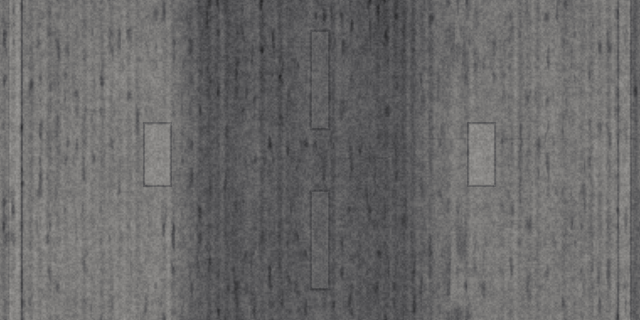
Give the GLSL for this texture, as a Shadertoy shader.

```glsl
// Worn grey paving: pale sides, a dark central band, fine upright ribs with
// short dark smudges, four inset panels and narrow edge strips.
// Built from smoothstep bands, stretched value noise and box distances.

float hash(vec2 p) {
    vec3 q = fract(vec3(p.xyx) * 0.1031);
    q += dot(q, q.yzx + 33.33);
    return fract((q.x + q.y) * q.z);
}

float noise(vec2 p) {
    vec2 i = floor(p), f = fract(p);
    f = f * f * (3.0 - 2.0 * f);
    return mix(mix(hash(i), hash(i + vec2(1, 0)), f.x),
               mix(hash(i + vec2(0, 1)), hash(i + vec2(1, 1)), f.x), f.y);
}

float box(vec2 p, vec2 halfSize) {
    vec2 d = abs(p) - halfSize;
    return length(max(d, 0.0)) + min(max(d.x, d.y), 0.0);
}

// Soft line of half width w
float line(float x, float w) {
    return 1.0 - smoothstep(w * 0.4, w * 1.6, abs(x));
}

// Broad tone across the width
float bandTone(vec2 p) {
    float x = p.x + 0.025 * (noise(vec2(p.y * 5.0, 3.0)) - 0.5);
    float band = smoothstep(0.50, 0.66, x) * (1.0 - smoothstep(1.24, 1.48, x));
    float tone = mix(0.462, 0.342, band);
    tone += 0.018 * exp(-pow((p.x - 1.02) / 0.09, 2.0));
    tone += 0.015 * exp(-pow((p.x - 0.46) / 0.12, 2.0));
    tone -= 0.012 * smoothstep(0.6, 1.0, p.y);
    return tone + 0.03 * (noise(p * vec2(5.0, 4.0) + 7.0) - 0.5);
}

// Upright ribs with short dark smudges strung along them
float streaks(vec2 p) {
    float x = p.x + 0.003 * (noise(p * vec2(4.0, 6.0)) - 0.5);
    float column = noise(vec2(x * 72.0, 1.5 + p.y * 0.8));
    float rib = 0.5 + 0.5 * cos(6.2832 * x * 36.0);
    float coarse = noise(vec2(x * 70.0, p.y * 20.0) + 31.0);
    float fine = noise(vec2(x * 88.0, p.y * 38.0) + 12.0);
    float smudge = smoothstep(0.52, 0.95, 0.55 * coarse + 0.45 * fine);
    float worn = 0.6 + 0.8 * noise(p * vec2(6.0, 3.0) + 50.0);
    return 0.012 + worn * (0.060 * (column - 0.5) + 0.030 * (rib - 0.5)
         + 0.040 * (fine - 0.5) - 0.15 * smudge * (0.35 + 0.65 * (1.0 - rib)));
}

// Mottling, crosswise wear and fine grain
float grain(vec2 p) {
    return 0.050 * (noise(p * 95.0) - 0.5)
         + 0.075 * (noise(p * 190.0 + 9.0) - 0.5)
         + 0.030 * (noise(p * vec2(30.0, 75.0) + 4.0) - 0.5);
}

// Lays a panel with a dark rim over the tone
float panel(float tone, float d, float face, float aa) {
    float inside = 1.0 - smoothstep(-aa, aa, d);
    float rim = 1.0 - smoothstep(0.0015, 0.0025 + aa, abs(d));
    tone = mix(tone, face, inside * 0.85);
    return mix(tone, tone * 0.72, rim * 0.85);
}

void mainImage(out vec4 fragColor, in vec2 fragCoord) {
    vec2 p = fragCoord / iResolution.y;
    p.x *= 2.0 * iResolution.y / iResolution.x;
    float aa = 1.0 / iResolution.y;

    float streak = streaks(p);
    float tone = bandTone(p) + streak;

    // Heavier dark dashes beside the right edge of the band
    float heavy = exp(-pow((p.x - 1.435) / 0.045, 2.0));
    float runs = smoothstep(0.45, 0.8, noise(vec2(p.x * 60.0, p.y * 9.0) + 80.0));
    tone -= 0.11 * heavy * runs * smoothstep(0.15, 0.35, abs(p.y - 0.55));

    // Edge strips and their grooves
    float strip = smoothstep(0.026, 0.032, p.x) * (1.0 - smoothstep(0.060, 0.066, p.x));
    strip += smoothstep(1.934, 1.940, p.x) * (1.0 - smoothstep(1.964, 1.970, p.x));
    tone += 0.03 * strip;
    tone -= 0.04 * (1.0 - smoothstep(0.020, 0.028, p.x));
    tone -= 0.08 * smoothstep(1.968, 1.976, p.x);
    tone -= 0.12 * line(p.x - 0.068, 0.003) + 0.07 * line(p.x - 0.027, 0.003);
    tone -= 0.08 * line(p.x - 1.932, 0.003) + 0.10 * line(p.x - 1.971, 0.003);

    // Faint broken cross seam
    float seamY = mix(0.505, 0.565, smoothstep(1.2, 1.32, p.x));
    float seam = line(p.y - seamY - 0.004 * (noise(vec2(p.x * 12.0, 2.0)) - 0.5), 0.003);
    tone -= 0.035 * seam * smoothstep(0.4, 0.7, noise(vec2(p.x * 25.0, 6.0)))
          * smoothstep(0.8, 1.1, p.x);

    // Inset panels: two tall in the band, two wide at the sides
    vec2 tall = vec2(p.x - 1.0, abs(p.y - 0.5) - 0.25);
    vec2 wide = vec2(abs(p.x - 0.9985) - 0.5065, p.y - 0.517);
    tone = panel(tone, box(tall, vec2(0.029, 0.154)), 0.385 + 0.4 * streak, aa);
    tone = panel(tone, box(wide, vec2(0.042, 0.098)), 0.535 + 0.4 * streak, aa);

    tone += grain(p);

    // Cool shadows, warm lights
    float warmth = smoothstep(0.28, 0.52, tone);
    vec3 tint = mix(vec3(0.99, 0.99, 1.02), vec3(1.01, 1.0, 0.985), warmth);
    fragColor = vec4(clamp(tone * tint, 0.0, 1.0), 1.0);
}
```
